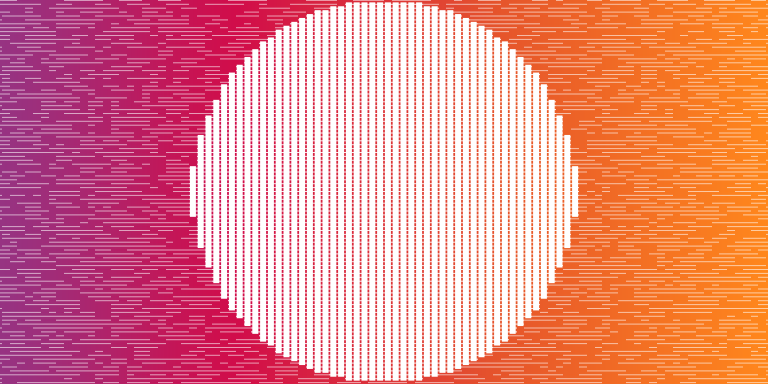
This background is drawn by a Shadertoy shader. Its source:

```glsl
#define ROW 0.010156         // row pitch, in canvas heights
#define COLUMN (2.0 * ROW)   // column pitch
#define BAR_FILL 0.77        // bar width as a share of a column
#define DASH_FILL 0.26       // dash thickness as a share of a row
#define DASH_ALPHA 0.58
#define DASH_THRESHOLD -0.08 // lower gives more dashes
#define RADIUS 0.5
#define CENTER_Y 0.5013
#define HALF_COLUMNS 25.0
#define ROW_LIMITS 6.0, 48.0 // shortest and tallest bar, in rows

const vec3 PURPLE  = vec3(0.59, 0.20, 0.51);
const vec3 CRIMSON = vec3(0.82, 0.05, 0.29);
const vec3 RED     = vec3(0.90, 0.33, 0.17);
const vec3 ORANGE  = vec3(1.00, 0.53, 0.11);

vec2 gradientAt(vec2 cell) {
    vec3 p = fract(vec3(cell.xyx) * vec3(0.1031, 0.1030, 0.0973));
    p += dot(p, p.yzx + 33.33);
    float angle = 6.2832 * fract((p.x + p.y) * p.z);
    return vec2(cos(angle), sin(angle));
}

float gradientNoise(vec2 p) {
    vec2 i = floor(p), f = fract(p);
    vec2 u = f * f * f * (f * (f * 6.0 - 15.0) + 10.0);
    vec2 e = vec2(1.0, 0.0);
    float low = mix(dot(gradientAt(i), f),
                    dot(gradientAt(i + e.xy), f - e.xy), u.x);
    float high = mix(dot(gradientAt(i + e.yx), f - e.yx),
                     dot(gradientAt(i + e.xx), f - e.xx), u.x);
    return mix(low, high, u.y);
}

// Share of a pixel covered by a band centred on zero
float bandCoverage(float d, float halfWidth, float pixel) {
    float overlap = min(d + 0.5 * pixel, halfWidth) - max(d - 0.5 * pixel, -halfWidth);
    return clamp(overlap / pixel, 0.0, 1.0);
}

vec3 backdrop(float x) {
    vec3 color = mix(PURPLE, CRIMSON, smoothstep(0.0, 0.31, x) * 0.4 + clamp(x / 0.31, 0.0, 1.0) * 0.6);
    color = mix(color, RED, clamp((x - 0.31) / 0.34, 0.0, 1.0));
    return mix(color, ORANGE, clamp((x - 0.65) / 0.35, 0.0, 1.0));
}

void mainImage(out vec4 fragColor, in vec2 fragCoord) {
    float pixel = 1.0 / iResolution.y;
    vec2 p = vec2(fragCoord.x - 0.5 * iResolution.x, fragCoord.y) * pixel;
    p.y -= CENTER_Y;

    // Grid cell and offset from its middle
    vec2 pitch = vec2(COLUMN, ROW);
    vec2 cell = vec2(floor(p.x / COLUMN), round(p.y / ROW));
    vec2 local = p - (cell + vec2(0.5, 0.0)) * pitch;

    // Stepped disc: each column ends on a whole row
    float columnX = (cell.x + 0.5) * COLUMN;
    float rows = floor(sqrt(max(RADIUS * RADIUS - columnX * columnX, 0.0)) / ROW);
    float halfHeight = (clamp(rows, ROW_LIMITS) + 0.5) * ROW;
    float inColumns = step(abs(cell.x + 0.5), HALF_COLUMNS);
    float inDisc = inColumns * bandCoverage(p.y, halfHeight, pixel);
    float bar = inDisc * bandCoverage(local.x, 0.5 * BAR_FILL * COLUMN, pixel);

    // Broken dashes outside, unbroken rungs between the bars
    float pattern = gradientNoise(cell * vec2(0.43, 7.37) + vec2(0.21, 0.37));
    float lit = max(step(DASH_THRESHOLD, pattern), inDisc);
    float dash = lit * bandCoverage(local.y, 0.5 * DASH_FILL * ROW, pixel);

    vec3 color = backdrop(fragCoord.x / iResolution.x);
    color = mix(color, vec3(1.0), dash * mix(DASH_ALPHA, 0.9, inDisc));
    color = mix(color, vec3(1.0), bar);
    fragColor = vec4(color, 1.0);
}
```
